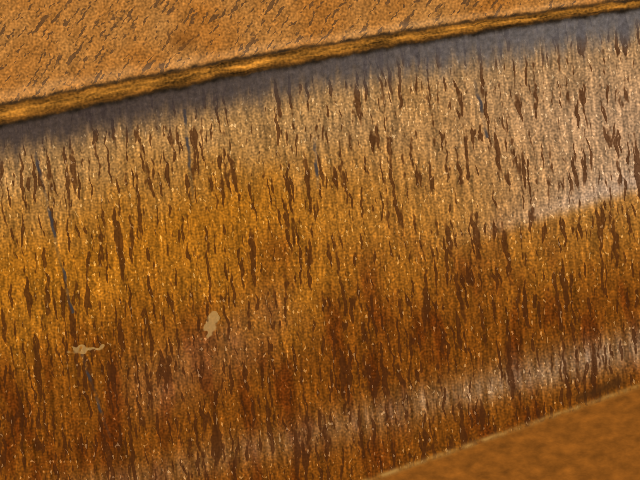
A Shadertoy shader for this texture:

```glsl
#define GRAIN_LEAN 0.10
#define GRAIN_FREQ 75.0
#define GRAIN_DEPTH 0.36
#define PORE_DEPTH 0.70
#define SPECKLE 0.30
#define SHADOW_WIDTH 0.070
#define GOLD vec3(0.65, 0.40, 0.10)
#define TAN vec3(0.67, 0.49, 0.28)
#define UMBER vec3(0.45, 0.24, 0.055)
#define SHEEN vec3(0.78, 0.68, 0.62)

vec2 hash2(vec2 p) {
    vec3 q = fract(vec3(p.xyx) * vec3(0.1031, 0.1030, 0.0973));
    q += dot(q, q.yzx + 33.33);
    return fract((q.xx + q.yz) * q.zy);
}

float corner(vec2 cell, vec2 offset, vec2 f) {
    return dot(hash2(cell + offset) * 2.0 - 1.0, f - offset);
}

float gradNoise(vec2 p) {
    vec2 i = floor(p), f = p - i;
    vec2 w = f * f * f * (f * (f * 6.0 - 15.0) + 10.0);
    i += 200.0;
    return 1.5 * mix(mix(corner(i, vec2(0, 0), f), corner(i, vec2(1, 0), f), w.x),
                     mix(corner(i, vec2(0, 1), f), corner(i, vec2(1, 1), f), w.x), w.y);
}

float fbm(vec2 p) {
    float sum = 0.0, amp = 0.6;
    for (int i = 0; i < 4; i++) {
        sum += amp * gradNoise(p);
        p = p * 2.03 + 17.3;
        amp *= 0.55;
    }
    return sum;
}

float bell(float x, float width) { return exp(-x * x / (width * width)); }

float segment(vec2 p, vec2 a, vec2 b) {
    vec2 ab = b - a;
    return length(p - a - ab * clamp(dot(p - a, ab) / dot(ab, ab), 0.0, 1.0));
}

// Ragged split in the varnish, broken along its length
float crack(vec2 p, vec2 a, vec2 b) {
    p.x += 0.006 * fbm(p * vec2(20.0, 30.0));
    float gaps = smoothstep(-0.15, 0.25, gradNoise(p * vec2(12.0, 30.0) + 5.0));
    return (1.0 - smoothstep(0.001, 0.005, segment(p, a, b))) * (0.25 + 0.75 * gaps);
}

// Thin wandering pores, three sizes gathered in loose clusters
float pores(vec2 g, float bias) {
    float sum = 0.0, cluster = 0.16 * gradNoise(g * vec2(11.0, 6.0) + 40.0) + bias;
    vec2 freq = vec2(62.0, 7.0);
    for (int i = 0; i < 3; i++) {
        vec2 q = g + 0.0045 * gradNoise(g * vec2(25.0, 45.0) + float(i) * 9.0);
        float n = gradNoise(q * freq + 31.0 * float(i)) + 0.22 * gradNoise(g * vec2(150.0, 70.0));
        sum = max(sum, smoothstep(0.32, 0.52, n + cluster));
        freq *= vec2(1.4, 1.7);
    }
    return sum;
}

vec3 topBoard(vec2 p) {
    vec2 g = vec2(p.x - 0.65 * p.y, p.y + 0.45 * p.x);
    vec3 col = mix(vec3(0.64, 0.38, 0.13), vec3(0.73, 0.51, 0.27), 0.5 + 0.8 * fbm(p * 5.0));
    col *= 1.0 + 0.25 * fbm(g * vec2(55.0, 20.0)) + SPECKLE * gradNoise(p * 190.0);
    col = mix(col, vec3(0.33, 0.23, 0.15), 0.7 * pores(g * vec2(1.1, 2.2), -0.06));
    return mix(col, UMBER, 0.5 * bell(length((p - vec2(0.38, 0.918)) * vec2(1.0, 1.4)), 0.03));
}

vec3 roundedBody(vec2 p, float depth) {
    vec2 g = vec2(p.x + GRAIN_LEAN * p.y, p.y);
    float mottle = fbm(p * 5.0 + 3.0);
    float low = smoothstep(0.34, 0.62, depth + 0.14 * mottle);

    // Broad varnish colour
    vec3 col = mix(TAN, GOLD, smoothstep(0.08, 0.3, depth + 0.1 * mottle));
    col = mix(col, UMBER, 0.85 * low);
    float stain = smoothstep(-0.05, 0.4, fbm(g * vec2(14.0, 5.0)));
    col = mix(col, vec3(0.33, 0.13, 0.03), 0.6 * low * stain);
    float haze = smoothstep(0.45, 1.3, p.x) * bell(depth - 0.22, 0.19);
    col = mix(col, vec3(0.68, 0.53, 0.39), 0.85 * haze);

    // Reflected light
    float fibre = fbm(g * vec2(GRAIN_FREQ, 9.0));
    float ridge = p.y - 0.497 - 0.31 * (p.x - 0.97) + 0.01 * fibre;
    float gleam = smoothstep(-0.02, 0.02, ridge) * exp(-13.0 * max(ridge, 0.0));
    col = mix(col, SHEEN, 0.75 * gleam * smoothstep(0.85, 1.28, p.x));
    float blush = bell(segment(p, vec2(0.32, 0.20), vec2(0.58, 0.33)), 0.06);
    col = mix(col, vec3(0.62, 0.43, 0.30), 0.5 * blush * (0.8 + mottle));
    float band = bell(p.y - 0.04 - 0.27 * (p.x - 0.434) + 0.02 * mottle, 0.04);
    band *= mix(0.3, 0.65, smoothstep(0.5, 1.3, p.x)) * (0.85 + 0.7 * fibre);
    col = mix(col, vec3(0.63, 0.53, 0.43), band);

    // Fibres, crazing and glints
    col *= 1.0 + GRAIN_DEPTH * fibre + 0.25 * gradNoise(g * vec2(170.0, 50.0));
    col *= 1.0 + SPECKLE * gradNoise(p * 200.0);
    col = mix(col, vec3(0.27, 0.14, 0.06), PORE_DEPTH * pores(g, 0.05 * low - 0.03));
    col += 0.25 * smoothstep(0.4, 0.65, gradNoise(g * vec2(180.0, 90.0) + 60.0)) * vec3(0.9, 0.85, 0.7);

    // Cracks and pale chips
    float marks = max(crack(p, vec2(0.075, 0.68), vec2(0.15, 0.35)), crack(p, vec2(0.17, 0.26), vec2(0.23, 0.09)));
    marks = max(marks, crack(p, vec2(0.99, 0.83), vec2(1.015, 0.715)));
    marks = max(marks, crack(p, vec2(0.655, 0.71), vec2(0.663, 0.61)));
    marks = max(marks, crack(p, vec2(0.385, 0.77), vec2(0.403, 0.58)));
    col = mix(col, vec3(0.25, 0.23, 0.24), 0.85 * marks);
    vec2 ragged = p + 0.012 * gradNoise(p * 70.0);
    float chip = min(segment(ragged, vec2(0.435, 0.31), vec2(0.445, 0.34)) - 0.008,
                     segment(ragged, vec2(0.15, 0.272), vec2(0.21, 0.276)) - 0.002);
    return mix(col, vec3(0.73, 0.57, 0.34), 0.75 * (1.0 - smoothstep(0.0, 0.005, chip)));
}

void mainImage(out vec4 fragColor, in vec2 fragCoord) {
    vec2 p = fragCoord / iResolution.y;
    float soft = 1.5 / iResolution.y;
    float wobble = 0.006 * fbm(p * vec2(28.0, 16.0));
    float depth = 0.736 + 0.228 * p.x - 0.032 * p.x * p.x + wobble - p.y;

    // Sooty shadow below the seam
    vec3 col = roundedBody(p, depth);
    float shade = 1.0 - smoothstep(0.3, 1.4, depth / SHADOW_WIDTH + 0.4 * fbm(p * vec2(45.0, 9.0)));
    vec3 soot = mix(vec3(0.25, 0.21, 0.20), vec3(0.38, 0.36, 0.36), smoothstep(0.2, 1.3, p.x));
    col = mix(col, soot * (1.0 + 0.3 * fbm(p * 90.0)), 0.88 * shade);

    // Narrow bead and board above it
    float beadWidth = mix(0.046, 0.020, p.x / 1.333);
    float across = -depth / beadWidth;
    vec3 bead = mix(vec3(0.36, 0.22, 0.08), vec3(0.60, 0.39, 0.14), bell(across - 0.55, 0.35));
    bead *= 1.0 + 0.8 * fbm(vec2(p.x * 12.0, across * 3.0)) + SPECKLE * gradNoise(p * 170.0);
    col = mix(col, bead, smoothstep(-soft, soft, -depth));
    vec3 board = topBoard(p) + 0.08 * bell(across - 1.35, 0.3);
    col = mix(col, board, smoothstep(-soft, soft, -depth - beadWidth));
    float worn = clamp(0.65 + 0.9 * fbm(p * 35.0), 0.0, 1.0);
    col = mix(col, vec3(0.14, 0.11, 0.08), worn * bell(depth, 0.006));
    col = mix(col, vec3(0.22, 0.16, 0.10), worn * bell(depth + beadWidth, 0.004));

    // Lower ledge with a worn pale rim
    float ledge = 0.349 * (p.x - 0.78) + 0.4 * wobble - p.y;
    vec3 flatWood = vec3(0.54, 0.315, 0.10) * (1.0 + 0.3 * fbm(p * vec2(30.0, 50.0)));
    col = mix(col, flatWood, smoothstep(-soft, soft, ledge));
    col = mix(col, vec3(0.68, 0.49, 0.24), worn * bell(ledge + 0.004, 0.006));
    float gouge = segment(p, vec2(1.21, 0.172), vec2(1.29, 0.205));
    fragColor = vec4(mix(col, vec3(0.27, 0.16, 0.07), 0.75 * bell(gouge, 0.011)), 1.0);
}
```
